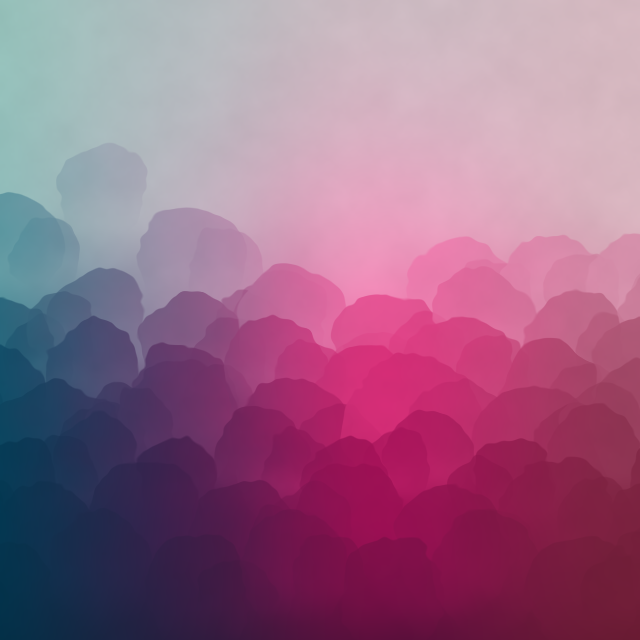
Write a WebGL 1 fragment shader that draws this background.

```glsl
precision highp float;
// Misty banks of rounded watercolour puffs under a teal to rose sky.
// A height-and-column colour field tints everything; rows of noise-warped
// discs are painted back to front, each dissolving into mist at its foot.
uniform vec2 u_resolution;

// Colour field: each height has left, mid-left, centre and right stops.
const vec3 ZENITH_L = vec3(0.58, 0.76, 0.73);
const vec3 ZENITH_M = vec3(0.69, 0.74, 0.75);
const vec3 ZENITH_C = vec3(0.80, 0.73, 0.76);
const vec3 ZENITH_R = vec3(0.84, 0.73, 0.76);
const vec3 HAZE_L = vec3(0.55, 0.74, 0.73);
const vec3 HAZE_M = vec3(0.72, 0.71, 0.75);
const vec3 HAZE_C = vec3(0.91, 0.63, 0.75);
const vec3 HAZE_R = vec3(0.84, 0.70, 0.74);
const vec3 GLOW_L = vec3(0.25, 0.53, 0.58);
const vec3 GLOW_M = vec3(0.58, 0.53, 0.64);
const vec3 GLOW_C = vec3(0.94, 0.49, 0.69);
const vec3 GLOW_R = vec3(0.83, 0.55, 0.66);
const vec3 BANK_L = vec3(0.04, 0.31, 0.41);
const vec3 BANK_M = vec3(0.36, 0.22, 0.41);
const vec3 BANK_C = vec3(0.86, 0.19, 0.48);
const vec3 BANK_R = vec3(0.65, 0.30, 0.42);
const vec3 DEEP_L = vec3(0.00, 0.23, 0.33);
const vec3 DEEP_M = vec3(0.22, 0.13, 0.30);
const vec3 DEEP_C = vec3(0.62, 0.06, 0.33);
const vec3 DEEP_R = vec3(0.50, 0.14, 0.26);
const vec3 BASE_L = vec3(0.00, 0.19, 0.28);
const vec3 BASE_M = vec3(0.13, 0.12, 0.24);
const vec3 BASE_C = vec3(0.32, 0.06, 0.22);
const vec3 BASE_R = vec3(0.40, 0.10, 0.19);

const float MIST_LIFT = 0.07;   // how much paler the mist is than the puffs
const float PUFF_SHADE = 0.12;  // darkening of a puff relative to its height
const float EDGE_WARP = 0.020;  // broad wobble of the outlines
const float EDGE_FRAY = 0.007;  // fine raggedness of the outlines
const float GRAIN = 0.05;       // strength of the pigment mottling

float hash(vec2 p) {
  return fract(sin(dot(p, vec2(127.1, 311.7))) * 43758.5);
}

float noise(vec2 p) {
  vec2 i = floor(p), f = fract(p);
  f = f * f * (3.0 - 2.0 * f);
  return mix(mix(hash(i), hash(i + vec2(1.0, 0.0)), f.x),
             mix(hash(i + vec2(0.0, 1.0)), hash(i + 1.0), f.x), f.y);
}

float fbm(vec2 p) {
  return 0.55 * noise(p) + 0.3 * noise(p * 2.1 + 7.0) + 0.15 * noise(p * 4.3 + 3.0);
}

vec3 across(float x, vec3 left, vec3 mid, vec3 centre, vec3 right) {
  vec3 c = mix(left, mid, smoothstep(-0.06, 0.29, x));
  c = mix(c, centre, smoothstep(0.20, 0.60, x));
  return mix(c, right, smoothstep(0.60, 1.0, x));
}

vec3 field(float x, float h) {
  vec3 c = across(x, BASE_L, BASE_M, BASE_C, BASE_R);
  c = mix(c, across(x, DEEP_L, DEEP_M, DEEP_C, DEEP_R), smoothstep(0.0, 0.29, h));
  c = mix(c, across(x, BANK_L, BANK_M, BANK_C, BANK_R), smoothstep(0.25, 0.43, h));
  c = mix(c, across(x, GLOW_L, GLOW_M, GLOW_C, GLOW_R), smoothstep(0.40, 0.58, h));
  c = mix(c, across(x, HAZE_L, HAZE_M, HAZE_C, HAZE_R), smoothstep(0.54, 0.77, h));
  return mix(c, across(x, ZENITH_L, ZENITH_M, ZENITH_C, ZENITH_R), smoothstep(0.70, 1.0, h));
}

// Crest of the rearmost row: tall at left, a notch past the middle.
float skyline(float x) {
  float hill = (x - 0.15) / 0.20, notch = (x - 0.58) / 0.06;
  return 0.55 + 0.225 * exp(-hill * hill) - 0.07 * exp(-notch * notch)
       + 0.085 * smoothstep(0.60, 0.74, x);
}

void paintPuff(inout vec3 col, vec2 p, float x, float top, float r, float opacity) {
  vec2 q = (p - vec2(x, top - r)) / r;
  float foot = smoothstep(-1.35, 0.3, q.y);
  if (q.y < 0.0) q.y *= 0.75;
  float soft = 1.0 / (min(u_resolution.x, u_resolution.y) * r);
  float mask = 1.0 - smoothstep(-soft, soft, length(q) - 1.0);
  if (mask > 0.0) {
    vec3 tint = field(p.x, top * (1.0 - PUFF_SHADE));
    col = mix(col, tint, mask * foot * opacity);
  }
}

// One row of evenly spaced puffs, some with a smaller companion in front.
void paintRow(inout vec3 col, vec2 uv, float row, float height, float spacing, float offset) {
  vec2 s = uv + row * 3.7;
  vec2 wobble = vec2(noise(s * 22.0), noise(s * 22.0 + 40.0)) - 0.5;
  vec2 fray = vec2(noise(s * 75.0), noise(s * 75.0 + 20.0)) - 0.5;
  vec2 p = uv + EDGE_WARP * wobble + EDGE_FRAY * fray;
  float opacity = mix(0.9, 0.6, smoothstep(3.0, 7.0, row));
  for (int i = 0; i < 10; i++) {
    float k = float(i) - 1.0;
    float rnd = hash(vec2(k + 3.0, row + 5.0));
    float x = offset + spacing * k;
    float stagger = 0.02 * (2.0 * mod(k, 2.0) - 1.0);
    float top = row < 0.5 ? skyline(x) : height + stagger + 0.012 * (rnd - 0.5);
    float r = spacing * mix(0.49, 0.58, rnd);
    paintPuff(col, p, x, top, r, opacity);
    float side = rnd > 0.5 ? 0.38 : -0.38;
    float companion = step(0.3, fract(rnd * 7.0)) * opacity * 0.75;
    paintPuff(col, p, x + side * spacing, top - 0.035, r * 0.72, companion);
  }
}

void main() {
  vec2 uv = gl_FragCoord.xy / u_resolution;
  float mottle = fbm(uv * 9.0) - 0.5;
  vec3 col = field(uv.x, uv.y + MIST_LIFT * (1.0 - smoothstep(0.75, 1.0, uv.y)) + 0.03 * mottle);

  // Rows from the far skyline to the near, dark foreground.
  paintRow(col, uv, 0.0, 0.60, 0.140, 0.020);
  paintRow(col, uv, 1.0, 0.56, 0.150, 0.005);
  paintRow(col, uv, 2.0, 0.48, 0.143, 0.000);
  paintRow(col, uv, 3.0, 0.42, 0.185, 0.090);
  paintRow(col, uv, 4.0, 0.34, 0.130, 0.020);
  paintRow(col, uv, 5.0, 0.26, 0.160, 0.070);
  paintRow(col, uv, 6.0, 0.18, 0.150, 0.010);

  // Pigment mottling, broad and fine.
  col *= 1.0 + GRAIN * (mottle + 0.5 * (fbm(uv * 38.0) - 0.5));
  gl_FragColor = vec4(col, 1.0);
}
```
